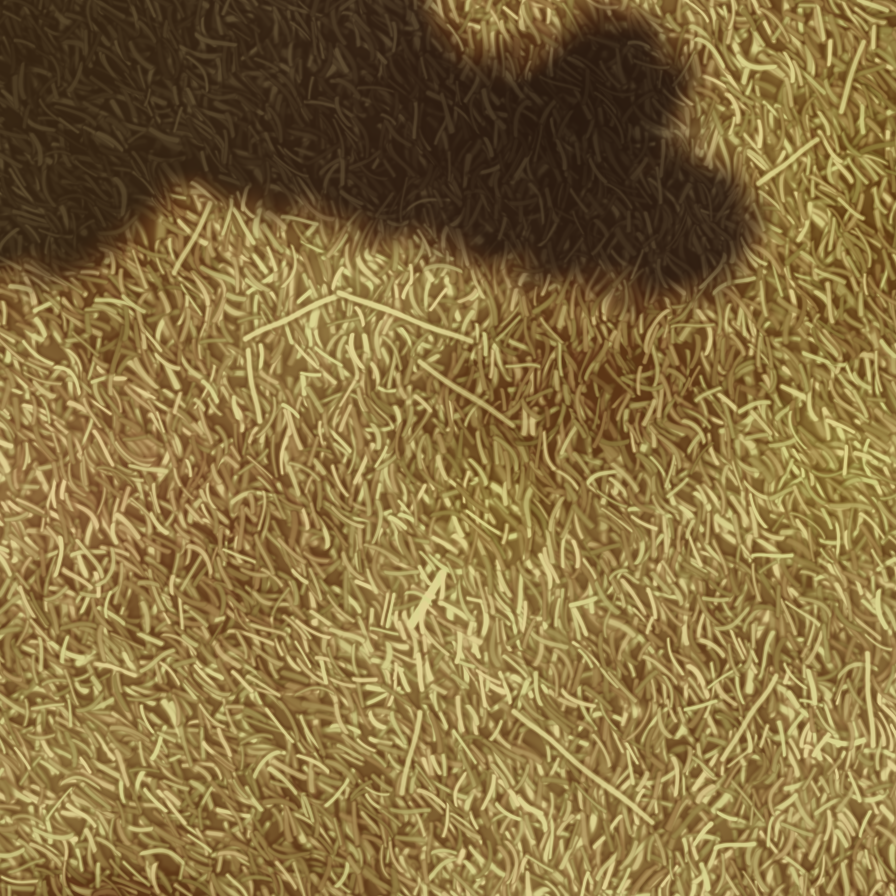
This texture is drawn by a WebGL 2 fragment shader. Its source:

```glsl
#version 300 es
precision highp float;
// Dry, matted grass in sunlight with a soft cast shadow across the top.
// Strands are curved strokes scattered over several jittered cell grids and
// stacked back to front; the shadow is a smooth union of distance shapes.

uniform vec2 u_resolution;
out vec4 fragColor;

const int LAYERS = 7;

// Long blades lying on top: start and end of each
const vec4 BLADES[11] = vec4[11](
  vec4(.273, .622, .390, .677), vec4(.378, .674, .527, .618),
  vec4(.469, .596, .573, .525), vec4(.276, .609, .289, .531),
  vec4(.573, .206, .729, .082), vec4(.449, .115, .469, .206),
  vec4(.846, .794, .911, .844), vec4(.938, .876, .964, .954),
  vec4(.195, .694, .234, .772), vec4(.807, .154, .866, .245),
  vec4(.967, .271, .974, .167));

vec4 hash4(vec3 p) {
  vec4 q = fract(p.xyzx * vec4(.1031, .1030, .0973, .1099));
  q += dot(q, q.wzxy + 33.33);
  return fract((q.xxyz + q.yzzw) * q.zywx);
}

float smin(float a, float b, float k) {
  float h = clamp(.5 + .5 * (b - a) / k, 0., 1.);
  return mix(b, a, h) - k * h * (1. - h);
}

float segment(vec2 p, vec2 a, vec2 b) {
  vec2 ab = b - a;
  return length(p - a - ab * clamp(dot(p - a, ab) / dot(ab, ab), 0., 1.));
}

float spot(vec2 p, vec2 centre, vec2 radius) {
  vec2 q = (p - centre) / radius;
  return exp(-dot(q, q));
}

// Signed distance to the cast shadow, negative inside
float shadowDistance(vec2 p) {
  float lowerEdge = .69 + .095 * smoothstep(.07, .21, p.x) - .235 * max(p.x - .22, 0.);
  float band = max(lowerEdge - p.y, p.x - .485 - .6 * (1. - p.y));
  float head = (length((p - vec2(.68, .90)) / vec2(.092, .085)) - 1.) * .085;
  float foot = segment(p, vec2(.58, .785), vec2(.76, .748)) - .083;
  float bridge = segment(p, vec2(.42, .845), vec2(.67, .86)) - .085;
  float d = smin(smin(band, bridge, .03), smin(head, foot, .06), .03);
  return d + .005 * sin(p.x * 47. + 3. * sin(p.y * 31.)) + .003 * sin(p.x * 91. - p.y * 63.);
}

// Main growing direction, drifting slowly over the ground
float leanAngle(vec2 p) {
  return 1.98 + .25 * sin(p.x * 6. + 2. * p.y) + .25 * sin(p.y * 9. - p.x * 4. + 1.);
}

// Stacks strands; x is lightness, y is a warm to green hue shift
vec2 strands(vec2 p) {
  vec2 tone = vec2(.25, .5);
  for (int k = 0; k < LAYERS; k++) {
    float cells = 22. + 2.2 * float(k);
    vec2 g = p * cells + 7.3 * float(k);
    for (int n = 0; n < 9; n++) {
      vec2 id = floor(g) + vec2(n % 3 - 1, n / 3 - 1);
      vec4 h = hash4(vec3(id, float(k) * 17. + 3.));
      vec4 s = hash4(vec3(id, float(k) * 11. + 71.));
      vec2 centre = id + h.xy;
      float spread = (h.z - .5) * (s.w > .8 ? 3.1 : 1.5);
      float angle = leanAngle((centre - 7.3 * float(k)) / cells) + spread;
      vec2 dir = vec2(cos(angle), sin(angle));
      vec2 q = g - centre;
      float along = dot(q, dir);
      float across = dot(q, vec2(-dir.y, dir.x)) + (s.x - .5) * .7 * along * along;
      float past = max(abs(along) - mix(.3, .78, h.w), 0.);
      float width = mix(.07, .115, s.y);
      float d = length(vec2(past, across));
      // Contact shade on one side, then the rounded strand itself
      float shade = 1. - smoothstep(.02, .23, length(vec2(past, across - .07 * sign(dir.x))));
      tone.x = mix(tone.x, .08, shade * .5);
      float light = mix(.47, 1., s.z) - .13 * min(d * d / (width * width), 1.);
      float cover = 1. - smoothstep(width - .07, width + .06, d);
      tone = mix(tone, vec2(light, s.w), cover * .88);
    }
  }
  return tone;
}

void main() {
  vec2 p = gl_FragCoord.xy / u_resolution;
  vec2 warp = .003 * vec2(sin(p.y * 71. + 2. * sin(p.x * 37.)), sin(p.x * 83. + p.y * 29.));
  vec2 tone = strands(p + warp);

  // Long blades and one broad pale straw
  for (int i = 0; i < 11; i++) {
    float d = segment(p + warp * .4, BLADES[i].xy, BLADES[i].zw);
    tone.x = mix(tone.x, .12, .5 * (1. - smoothstep(.003, .010, d)));
    tone = mix(tone, vec2(.93, .5), .85 * (1. - smoothstep(.001, .0048, d)));
  }
  float straw = segment(p, vec2(.460, .304), vec2(.494, .360));
  tone.x = mix(tone.x, 1.05, 1. - smoothstep(.002, .007, straw));
  tone.x += .5 * spot(p, vec2(.712, .206), vec2(.008));
  tone.x += .4 * spot(p, vec2(.745, .853), vec2(.035, .007));

  // Broad light and dark areas, then clumps
  float ground = .04 * sin(p.x * 13. + 4. * p.y) + .04 * sin(p.y * 17. - p.x * 7.);
  ground += .045 * sin(p.x * 41. + 3. * sin(p.y * 23.)) * sin(p.y * 37. + 2. * sin(p.x * 19.));
  ground -= .17 * spot(p, vec2(.64, .58), vec2(.18, .10));
  ground -= .35 * spot(p, vec2(.12, -.01), vec2(.11, .04));
  ground -= .08 * spot(p, vec2(.95, .75), vec2(.15, .2));
  ground += .08 * spot(p, vec2(.37, .66), vec2(.14, .06));
  ground += .05 * spot(p, vec2(.75, .2), vec2(.4, .2));
  float t = clamp(tone.x + ground + .035, 0., 1.08);

  // Sunlit straw from brown gaps to pale tips
  vec3 lit = mix(vec3(.36, .21, .085), vec3(.57, .465, .25), smoothstep(0., .5, t));
  lit = mix(lit, vec3(.87, .83, .57), smoothstep(.4, 1., t));
  float green = .6 * spot(p, vec2(.93, .47), vec2(.1)) + .5 * spot(p, vec2(.55, .43), vec2(.07))
    + .5 * spot(p, vec2(.95, .8), vec2(.16, .2));
  lit += (tone.y - .5) * vec3(-.05, .01, -.025) + green * vec3(-.01, .012, -.05);
  lit += spot(p, vec2(.1, .45), vec2(.2, .12)) * vec3(.02, -.01, .01);

  // Shaded straw, greener toward the left
  vec3 shaded = mix(vec3(.185, .115, .065), vec3(.40, .33, .22), t * t * .8);
  shaded += vec3(.015, .018, .0) * smoothstep(.5, .05, p.x);
  shaded *= 1. - .14 * spot(p, vec2(.65, .86), vec2(.16, .12));

  float shadow = 1. - smoothstep(-.035, .034, shadowDistance(p));
  vec3 colour = mix(lit, shaded, shadow);
  colour += vec3(.015, -.01, -.01) * shadow * (1. - shadow) * 4.;
  fragColor = vec4(colour, 1.);
}
```
